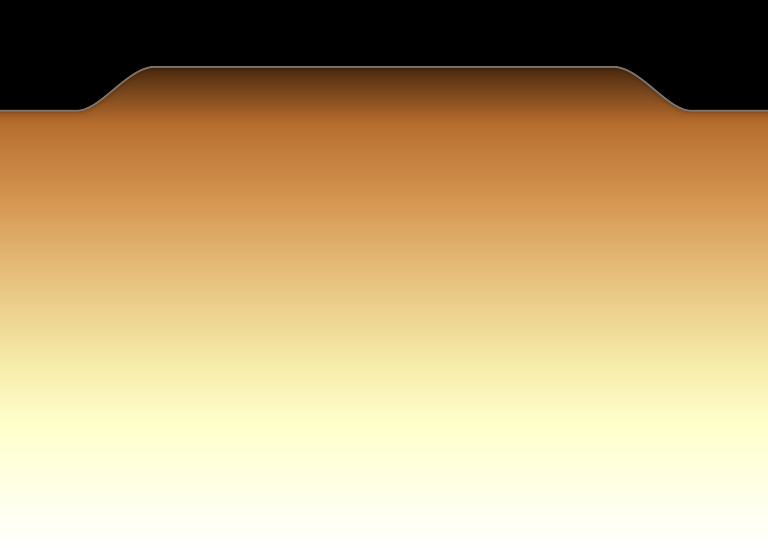
Reproduce this background procedurally as a WebGL 1 fragment shader.

```glsl
precision highp float;
// A raised black tab outline with a grey rim above a brown-to-cream vertical gradient.

uniform vec2 u_resolution;

// Layout: x as a fraction of the width, depth as a fraction of the height from the top
const float TAB_INNER = 0.298;    // half-width of the flat raised part
const float TAB_OUTER = 0.399;    // half-width where the shoulders meet the low edge
const float TAB_DEPTH = 0.122;
const float SIDE_DEPTH = 0.202;
const float SHOULDER_BIAS = 0.94; // below 1 tightens the lower bend
const float RIM_HALF_WIDTH = 0.0018;
const float SHADOW_WIDTH = 0.0035;
const float SHADOW_STRENGTH = 0.4;

const vec3 BACKDROP = vec3(0.0);
const vec3 RIM = vec3(0.47, 0.45, 0.43);
const vec3 UMBER = vec3(0.29, 0.16, 0.06);
const vec3 COPPER = vec3(0.72, 0.43, 0.18);
const vec3 AMBER = vec3(0.84, 0.60, 0.33);
const vec3 SAND = vec3(0.895, 0.737, 0.47);
const vec3 STRAW = vec3(0.96, 0.91, 0.65);
const vec3 CREAM = vec3(1.0, 1.0, 0.80);
const vec3 WHITE = vec3(1.0);

float ramp(float a, float b, float v) {
  return clamp((v - a) / (b - a), 0.0, 1.0);
}

// Depth of the symmetric outline at a horizontal position
float edgeDepth(float x) {
  float rise = ramp(TAB_OUTER, TAB_INNER, abs(x - 0.5));
  rise = smoothstep(0.0, 1.0, pow(rise, SHOULDER_BIAS));
  return mix(SIDE_DEPTH, TAB_DEPTH, rise);
}

// Piecewise linear vertical gradient
vec3 panelColor(float depth) {
  vec3 color = mix(UMBER, COPPER, ramp(TAB_DEPTH, 0.228, depth));
  color = mix(color, AMBER, ramp(0.228, 0.375, depth));
  color = mix(color, SAND, ramp(0.375, 0.49, depth));
  color = mix(color, STRAW, ramp(0.49, 0.65, depth));
  color = mix(color, CREAM, ramp(0.65, 0.775, depth));
  return mix(color, WHITE, ramp(0.775, 1.0, depth));
}

void main() {
  vec2 uv = gl_FragCoord.xy / u_resolution;
  float depth = 1.0 - uv.y;
  float pixel = 1.0 / u_resolution.y;

  // Approximate signed distance to the outline, positive inside the panel
  float stepX = 0.001;
  float slope = (edgeDepth(uv.x + stepX) - edgeDepth(uv.x - stepX)) / (2.0 * stepX);
  slope *= u_resolution.y / u_resolution.x;
  float dist = (depth - edgeDepth(uv.x)) / sqrt(1.0 + slope * slope);

  // Panel with a narrow shadow under the rim
  float shadow = SHADOW_STRENGTH * exp(-max(dist, 0.0) / SHADOW_WIDTH);
  vec3 panel = panelColor(depth) * (1.0 - shadow);
  vec3 color = mix(BACKDROP, panel, smoothstep(-0.5 * pixel, 0.5 * pixel, dist));

  // Antialiased rim
  float rim = 1.0 - smoothstep(-0.5 * pixel, 0.5 * pixel, abs(dist) - RIM_HALF_WIDTH);
  color = mix(color, RIM, rim);

  gl_FragColor = vec4(color, 1.0);
}
```
